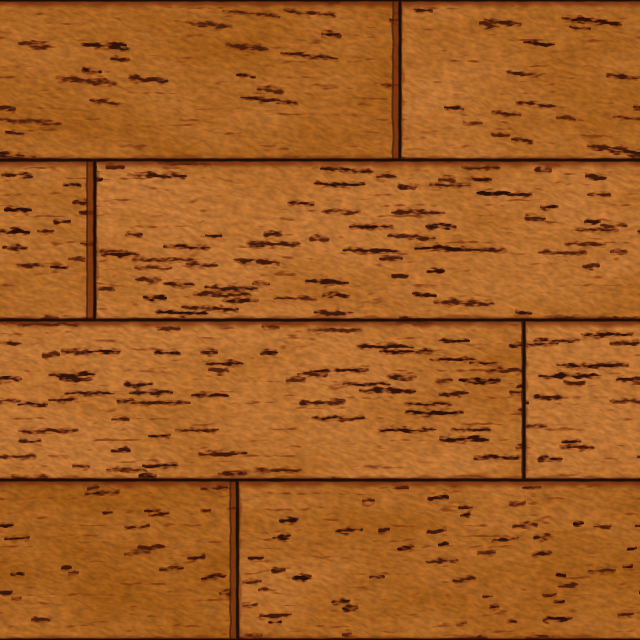
Write a Shadertoy shader that draws this texture.

```glsl
// Wooden floor: four rows of planks, each row broken by one staggered butt seam.
// Each plank has its own coordinates, so grain and pores stop at the joints and
// the floor tiles. Pores are jittered dashes on a grid, broken up by gradient noise.

const float ROWS = 4.0;
// Per-row values, bottom row first
const vec4 SEAM_X     = vec4(0.371, 0.819, 0.148, 0.625);
const vec4 SEAM_BAND  = vec4(0.011, 0.003, 0.012, 0.011);
const vec4 AMBER      = vec4(0.66, 0.10, 0.14, 0.52);
const vec4 PORE_ODDS  = vec4(0.56, 0.60, 0.60, 0.27);
const vec4 PORE_REACH = vec4(0.030, 0.052, 0.050, 0.056);
const vec4 PORE_SLOPE = vec4(0.08, 0.0, -0.02, -0.10);

const vec2  PORE_CELLS = vec2(10.0, 56.0);  // cells per canvas
const float PORE_HALF  = 0.0031;
const float JOINT_HALF = 0.0024;
const float GRAIN_GAIN = 0.17;

const vec3 HONEY  = vec3(0.725, 0.445, 0.20);
const vec3 OCHRE  = vec3(0.60, 0.335, 0.085);
const vec3 RUSSET = vec3(0.43, 0.165, 0.05);
const vec3 UMBER  = vec3(0.13, 0.05, 0.03);
const vec3 JOINT  = vec3(0.09, 0.045, 0.015);

vec3 hash3(vec2 p) {
    vec3 q = fract(p.xyx * vec3(0.1031, 0.1030, 0.0973));
    q += dot(q, q.yxz + 33.33);
    return fract((q.xxy + q.yzz) * q.zyx);
}

float corner(vec2 cell, vec2 offset) {
    float angle = 6.28318 * hash3(cell).x;
    return dot(vec2(cos(angle), sin(angle)), offset);
}

// Gradient noise, roughly -0.7 to 0.7
float noise(vec2 p) {
    vec2 i = floor(p), f = p - i;
    vec2 u = f * f * f * (f * (f * 6.0 - 15.0) + 10.0);
    vec2 e = vec2(1.0, 0.0);
    return mix(mix(corner(i, f), corner(i + e, f - e), u.x),
               mix(corner(i + e.yx, f - e.yx), corner(i + 1.0, f - 1.0), u.x), u.y);
}

// x: dark pore core, y: russet stain around it
vec2 pores(vec2 p, int row, float px) {
    vec2 seed = vec2(37.0, 91.0) * float(row + 1);
    float swell = noise(p * vec2(62.0, 170.0) + seed);
    float bend  = noise(p * vec2(42.0, 60.0) + seed.yx);
    float chip  = noise(p * vec2(125.0, 300.0) + seed);
    vec2 home = floor(p * PORE_CELLS), result = vec2(0.0);
    for (int j = -1; j <= 1; j++)
    for (int i = -1; i <= 1; i++) {
        vec2 cell = home + vec2(i, j);
        vec3 place = hash3(cell + seed), style = hash3(cell + seed + 311.0);
        // Pores gather in loose drifts
        float odds = PORE_ODDS[row] + 1.1 * noise(cell * vec2(0.43, 0.19) + seed);
        if (place.z > odds) continue;
        vec2 d = p - (cell + place.xy) / PORE_CELLS;
        d.y += 0.003 * bend - PORE_SLOPE[row] * d.x;
        float reach = PORE_REACH[row] * mix(0.28, 1.0, style.x * style.x);
        float along = d.x / reach;
        float taper = sqrt(max(1.0 - along * along, 0.0));
        float halfWidth = PORE_HALF * taper * mix(0.45, 1.05, style.y) * (0.85 + 2.4 * swell);
        float gap = abs(d.y) - halfWidth + 0.0032 * chip;
        float core = (1.0 - smoothstep(-0.0013 - px * 0.5, 0.0009 + px * 0.5, gap))
                   * smoothstep(0.0, 0.35, taper);
        float stain = (1.0 - smoothstep(-0.001, 0.0046, gap)) * smoothstep(0.0, 0.6, taper);
        result = max(result, vec2(core * mix(0.5, 1.0, style.z), stain));
    }
    return result;
}

void mainImage(out vec4 fragColor, in vec2 fragCoord) {
    vec2 uv = fragCoord / iResolution.xy;
    float px = 1.0 / min(iResolution.x, iResolution.y);

    // Plank coordinates: x runs from the seam, y from the plank's lower edge
    int row = int(mod(floor(uv.y * ROWS), ROWS));
    float height = 1.0 / ROWS;
    vec2 p = vec2(fract(uv.x - SEAM_X[row]), fract(uv.y * ROWS) * height);
    vec2 g = p + vec2(3.7, 5.3) * float(row + 1);

    // Broad tone and fine rippled grain
    float tone = AMBER[row] + 0.6 * noise(g * vec2(4.0, 9.0)) + 0.35 * noise(g * vec2(11.0, 26.0));
    tone += 0.35 * (p.x - 0.5);
    vec3 color = mix(HONEY, OCHRE, clamp(tone, 0.0, 1.0));
    vec2 ripple = vec2(g.x, g.y + 0.22 * g.x + 0.006 * noise(g * 28.0));
    float grain = noise(ripple * vec2(52.0, 135.0)) + 0.7 * noise(ripple * vec2(120.0, 230.0));
    color *= 1.0 + GRAIN_GAIN * grain;

    // Russet streaks, then pores
    float streak = noise(g * vec2(14.0, 120.0)) + 0.5 * noise(g * vec2(65.0, 200.0));
    color = mix(color, RUSSET, 0.65 * smoothstep(0.3, 0.72, streak));
    vec2 pore = pores(p, row, px);
    color = mix(color, RUSSET, 0.75 * pore.y);
    color = mix(color, UMBER, 0.95 * pore.x);

    // Stained plank edges: wide under the upper joint, slight above the lower one
    float fray = 0.006 * noise(g * vec2(35.0, 50.0));
    float top = height - p.y, left = 1.0 - p.x;
    float edge = 0.8 * (1.0 - smoothstep(0.003, 0.015, top + fray));
    edge = max(edge, 0.6 * (1.0 - smoothstep(0.002, 0.008, p.y + fray)));
    edge = max(edge, 0.5 * (1.0 - smoothstep(0.002, 0.007, p.x + fray)));
    color = mix(color, RUSSET, edge);

    // Bevel left of the seam, with a darker outer rim
    float band = SEAM_BAND[row] + 0.3 * fray;
    color = mix(color, RUSSET, 0.75 * (1.0 - smoothstep(band - 0.001, band + 0.002, left)));
    color = mix(color, UMBER, 0.45 * (1.0 - smoothstep(0.0005, 0.0025, abs(left - band))));

    // Dark joints of slightly uneven width
    float joint = min(min(p.y, top), min(p.x, left));
    float jointHalf = JOINT_HALF + 0.001 * noise(g * 45.0);
    float soft = 0.0009 + 0.5 * px;
    color = mix(color, JOINT, 0.95 * (1.0 - smoothstep(jointHalf - soft, jointHalf + soft, joint)));

    fragColor = vec4(clamp(color, 0.0, 1.0), 1.0);
}
```
